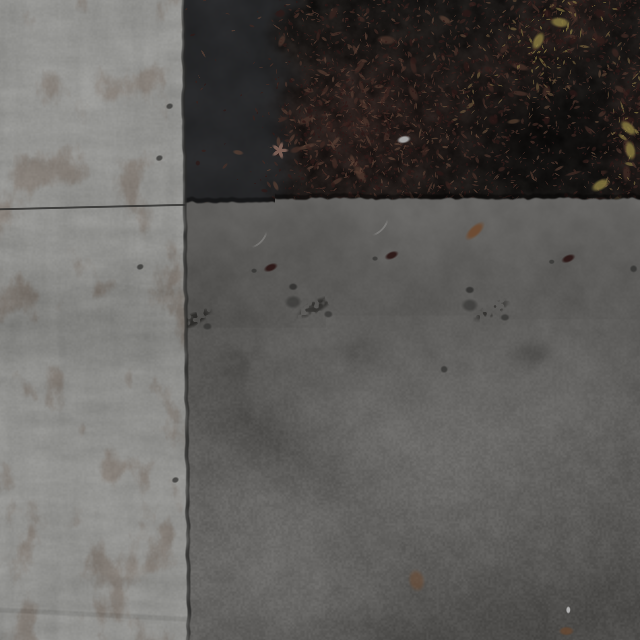
Write a Shadertoy shader that draws this texture.

```glsl
const vec3 PALE = vec3(0.555, 0.555, 0.545);
const vec3 GREY = vec3(0.358, 0.354, 0.346);
const vec3 SLATE = vec3(0.155, 0.158, 0.165);
const vec3 SOIL = vec3(0.095, 0.088, 0.082);
const vec3 RED_SOIL = vec3(0.20, 0.135, 0.122);
const vec3 SEED = vec3(0.17, 0.09, 0.085);
const vec3 RUST = vec3(0.43, 0.28, 0.17);
const vec3 LEAF = vec3(0.52, 0.47, 0.25);
const vec3 JOINT = vec3(0.16, 0.16, 0.155);
const int LITTER_LAYERS = 9;

float hash(vec2 p) {
    vec3 q = fract(vec3(p.xyx) * 0.1031);
    q += dot(q, q.yzx + 33.33);
    return fract((q.x + q.y) * q.z);
}

float noise(vec2 p) {
    vec2 i = floor(p), f = fract(p);
    f = f * f * (3.0 - 2.0 * f);
    return mix(mix(hash(i), hash(i + vec2(1, 0)), f.x),
               mix(hash(i + vec2(0, 1)), hash(i + 1.0), f.x), f.y);
}

float fbm(vec2 p) {
    float sum = 0.0, amp = 0.5;
    for (int i = 0; i < 5; i++) {
        sum += amp * noise(p);
        p = mat2(1.6, 1.2, -1.2, 1.6) * p + 7.3;
        amp *= 0.5;
    }
    return sum;
}

vec2 turn(vec2 p, float a) {
    return mat2(cos(a), -sin(a), sin(a), cos(a)) * p;
}

// Soft bump, crisp ellipse and thin line
float glow(vec2 p, float x, float y, float rx, float ry) {
    vec2 d = (p - vec2(x, y)) / vec2(rx, ry);
    return exp(-dot(d, d));
}

float spot(vec2 p, vec2 r, float a) {
    return 1.0 - smoothstep(0.6, 1.35, length(turn(p, a) / r));
}

float line(float d, float w) {
    return 1.0 - smoothstep(w * 0.4, w * 1.5, abs(d));
}

vec3 paleSlab(vec2 p) {
    vec3 c = PALE + 0.08 * (fbm(p * vec2(14, 55)) - 0.48);
    c += 0.05 * (fbm(p * vec2(60, 9)) + fbm(p * 9.0) - 0.96);
    c += 0.022 * (noise(p * 300.0) - 0.5);
    c -= 0.055 * glow(p, 0.1, 0.49, 0.35, 0.06);
    c += 0.025 * glow(p, 0.12, 0.88, 0.2, 0.15);
    c -= vec3(0.06, 0.085, 0.10) * smoothstep(0.54, 0.75, fbm(p * vec2(24, 15) + 4.0));
    c -= 0.05 * line(p.y - 0.047 + 0.05 * p.x, 0.004);
    float joint = p.y - 0.673 - 0.024 * p.x;
    c = mix(c, JOINT, 0.8 * line(joint, 0.0016));
    vec2 chips[4] = vec2[4](vec2(0.265, 0.834), vec2(0.249, 0.753), vec2(0.219, 0.583), vec2(0.274, 0.25));
    for (int i = 0; i < 4; i++) c = mix(c, JOINT, 0.7 * spot(p - chips[i], vec2(0.005, 0.004), 0.4));
    return c;
}

vec3 greySlab(vec2 p) {
    vec3 c = GREY + 0.07 * (fbm(p * 8.0 + 3.0) - 0.48) + 0.05 * (fbm(p * 40.0) - 0.48);
    c += 0.045 * (noise(p * 310.0) - 0.5) * smoothstep(0.75, 0.2, p.y);
    // Broad light and shade
    c += 0.06 * glow(p, 0.40, 0.13, 0.15, 0.13);
    c += 0.045 * glow(p, 0.72, 0.31, 0.28, 0.15);
    c += 0.04 * glow(p, 0.70, 0.685, 0.5, 0.05);
    c -= 0.05 * glow(turn(p - vec2(0.43, 0.31), -0.6), 0.0, 0.0, 0.16, 0.045);
    c -= 0.03 * glow(p, 0.31, 0.52, 0.08, 0.1);
    c -= 0.065 * glow(p, 1.0, 0.05, 0.28, 0.11);
    c -= 0.04 * glow(p, 0.62, 0.0, 0.2, 0.05);
    float band = p.x < 0.51 ? 0.488 : (p.x < 0.78 ? 0.507 : 0.501);
    c -= 0.013 * smoothstep(-0.001, 0.001, p.y - band) * smoothstep(0.62, 0.5, p.y);

    // Cluster of marks repeated at three anchors
    vec2 anchors[3] = vec2[3](vec2(0.423, 0.582), vec2(0.612, 0.601), vec2(0.888, 0.596));
    vec4 dots[4] = vec4[4](vec4(-0.026, -0.005, 0.004, 0.6), vec4(-0.154, -0.049, 0.006, 0.75),
                           vec4(-0.154, -0.073, 0.011, 0.5), vec4(-0.099, -0.092, 0.006, 0.6));
    for (int i = 0; i < 3; i++) {
        vec2 q = p - anchors[i];
        c -= 0.055 * glow(q, -0.056, -0.151, 0.026, 0.02) * (0.5 + noise(p * 60.0));
        c = mix(c, SEED, 0.95 * spot(q, vec2(0.0095, 0.005), 0.4));
        for (int j = 0; j < 4; j++)
            c = mix(c, JOINT, dots[j].w * spot(q - dots[j].xy, dots[j].z * vec2(1, 0.8), 0.0));
        c -= 0.14 * spot(q + vec2(0.12, 0.081), vec2(0.027, 0.009), 0.5) * smoothstep(0.45, 0.7, noise(p * 190.0));
        float arc = line(length(q - vec2(-0.04, 0.065)) - 0.035, 0.0015);
        if (i < 2) c += 0.1 * arc * spot(q - vec2(-0.014, 0.04), vec2(0.014), 0.0);
    }
    c = mix(c, JOINT, 0.65 * spot(p - vec2(0.694, 0.423), vec2(0.005), 0.0));
    c = mix(c, JOINT, 0.65 * spot(p - vec2(0.99, 0.58), vec2(0.005), 0.0));
    // Rusty flakes
    c = mix(c, RUST, 0.85 * spot(p - vec2(0.742, 0.639), vec2(0.016, 0.007), 0.75));
    c = mix(c, RUST, 0.5 * spot(p - vec2(0.651, 0.093), vec2(0.011, 0.015), 0.2));
    c = mix(c, RUST, 0.65 * spot(p - vec2(0.885, 0.014), vec2(0.01, 0.006), 0.0));
    return mix(c, vec3(0.7), spot(p - vec2(0.888, 0.047), vec2(0.003, 0.005), 0.0));
}

vec3 soilBed(vec2 p) {
    float rough = smoothstep(0.40, 0.47, p.x + 0.09 * (fbm(p * 18.0) - 0.5));
    float crumbs = glow(p, 0.57, 0.80, 0.15, 0.12);
    float leafy = max(glow(turn(p - vec2(0.87, 0.95), 0.65), 0.0, 0.0, 0.17, 0.06), glow(p, 0.99, 0.79, 0.04, 0.12));
    vec3 earth = mix(SOIL, RED_SOIL, min(0.55 * crumbs + 0.35 * leafy, 1.0));
    earth *= (0.4 + 1.2 * fbm(p * 55.0)) * (1.0 - 0.45 * glow(p, 0.86, 0.78, 0.12, 0.07));
    vec3 c = mix(SLATE * (0.8 + 0.35 * fbm(p * 20.0)), earth, rough);
    // Scattered crumbs and twigs
    float density = rough * (0.14 + 0.4 * crumbs + 0.4 * leafy) + 0.02;
    for (int i = 0; i < LITTER_LAYERS; i++) {
        float k = float(i);
        vec2 g = turn(p, k * 1.7) * (24.0 + 11.0 * k) + k * 19.0, id = floor(g);
        float tone = hash(id + 31.0);
        vec2 size = vec2(0.14 + 0.2 * tone, 0.05 + 0.11 * hash(id + 23.0));
        vec3 tint = mix(SEED, vec3(0.36, 0.26, 0.21), tone * tone);
        tint = mix(tint, LEAF, leafy * step(0.86, tone));
        float piece = spot(fract(g) - 0.5, size, 6.28 * hash(id + 41.0));
        c = mix(c, tint, 0.72 * step(hash(id + 5.0), density) * piece);
    }
    // Larger leaves
    vec2 leaves[5] = vec2[5](vec2(0.841, 0.936), vec2(0.875, 0.965), vec2(0.985, 0.765), vec2(0.938, 0.711), vec2(0.982, 0.80));
    for (int i = 0; i < 5; i++)
        c = mix(c, LEAF, 0.85 * spot(p - leaves[i], vec2(0.013, 0.007), 1.1 + float(i) * 1.9));
    vec2 q = p - vec2(0.437, 0.765);
    float star = length(q) / (0.009 + 0.004 * cos(5.0 * atan(q.y, q.x)));
    c = mix(c, vec3(0.48, 0.37, 0.33), 1.0 - smoothstep(0.7, 1.2, star));
    return mix(c, vec3(0.65), spot(p - vec2(0.631, 0.782), vec2(0.009, 0.005), 0.2));
}

void mainImage(out vec4 fragColor, in vec2 fragCoord) {
    vec2 p = fragCoord / iResolution.xy;
    float seam = p.x - mix(0.295, 0.286, p.y) - 0.003 * (noise(p.yy * 45.0) - 0.5);
    float edge = p.y - (p.x < 0.43 ? 0.684 : 0.69) - 0.004 * (noise(p.xx * 80.0) - 0.5);
    vec3 right = mix(greySlab(p), soilBed(p), smoothstep(-0.0018, 0.0018, edge));
    right *= 1.0 - 0.4 * line(edge - 0.003, 0.004);
    vec3 color = mix(paleSlab(p), right, smoothstep(-0.0018, 0.0018, seam));
    // Uneven seam between the slabs
    color = mix(color, JOINT, line(seam, 0.003) * (0.5 + 0.4 * noise(p.yy * 38.0)));
    fragColor = vec4(clamp(color, 0.0, 1.0), 1.0);
}
```
